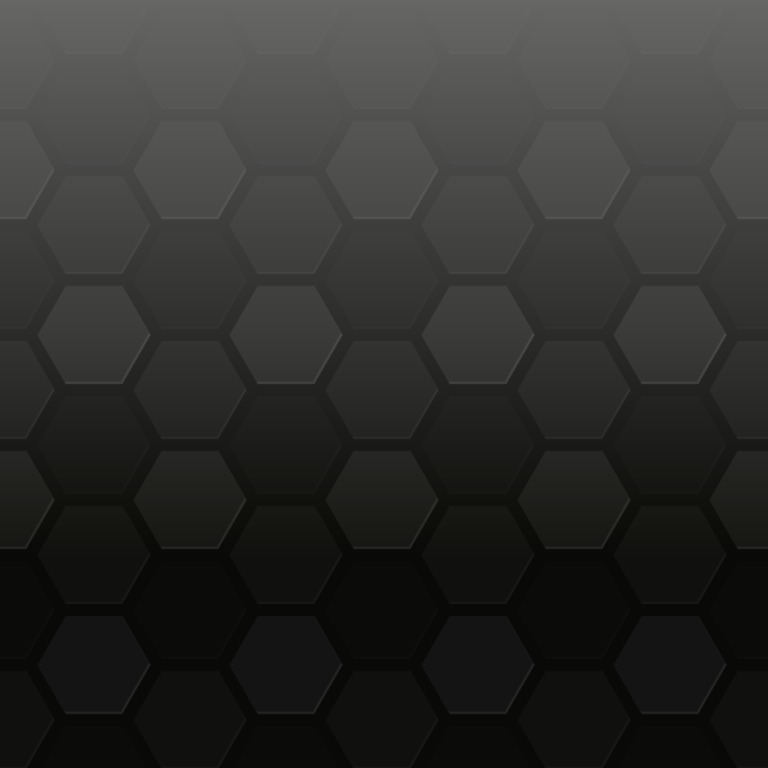
Reproduce this pattern procedurally as a Shadertoy shader.

```glsl
// Dark honeycomb of bevelled hexagons in three tones, fading into grey haze at the top.

const vec2 PITCH = vec2(0.125, 0.1432);     // column and row spacing
const vec2 ANCHOR = vec2(0.2474, 0.2214);   // centre of one light cell, from the top left
const float APOTHEM = 0.0638;               // centre to flat side of a cell
const vec2 BEVEL_SHIFT = vec2(-0.0020, -0.0029);
const vec3 FLOOR_COLOR = vec3(0.034, 0.034, 0.031);
const float HAZE = 0.366;                   // brightness added at the top edge
const float HAZE_END = 0.729;               // depth where the haze runs out
const float HAZE_CURVE = 1.12;
const vec3 FACE_LIFT = vec3(0.048, 0.010, 0.029);  // light, dark, middle
const vec3 RIM_LIFT = vec3(0.060, 0.012, 0.030);
const float WARM_TINT = 0.008;

// Signed distance to a hexagon with flat top and bottom.
float hexDistance(vec2 p) {
    p = abs(p);
    return max(p.y, dot(p, vec2(0.8660254, 0.5))) - APOTHEM;
}

// Nearest cell: local position in xy, tone index (0 to 2) in z.
vec3 honeycomb(vec2 p) {
    vec2 period = vec2(2.0 * PITCH.x, PITCH.y);
    vec2 shifted = p - vec2(PITCH.x, 0.5 * PITCH.y);
    vec2 evenId = floor(p / period + 0.5);
    vec2 oddId = floor(shifted / period + 0.5);
    vec2 evenPos = p - evenId * period;
    vec2 oddPos = shifted - oddId * period;
    return hexDistance(evenPos) < hexDistance(oddPos)
        ? vec3(evenPos, mod(evenId.y, 3.0))
        : vec3(oddPos, mod(oddId.y + 2.0, 3.0));
}

float pickTone(vec3 tones, float index) {
    return index < 0.5 ? tones.x : (index < 1.5 ? tones.y : tones.z);
}

void mainImage(out vec4 fragColor, in vec2 fragCoord) {
    float pixel = 1.0 / iResolution.y;
    vec2 p = fragCoord * pixel;
    p.y = 1.0 - p.y;                        // depth below the top edge

    // Background gradient
    float haze = pow(clamp(1.0 - p.y / HAZE_END, 0.0, 1.0), HAZE_CURVE);
    vec3 color = FLOOR_COLOR + HAZE * haze;

    // Cell coverage, and the lit strip along the lower right sides
    vec3 cell = honeycomb(p - ANCHOR);
    float face = smoothstep(pixel, -pixel, hexDistance(cell.xy));
    float rim = face * smoothstep(-pixel, pixel, hexDistance(cell.xy - BEVEL_SHIFT));

    // Contrast fades into the haze and peaks around mid height
    float fade = clamp(p.y / 0.42, 0.0, 1.0);
    float contrast = fade * mix(1.3, 0.95, smoothstep(0.5, 0.8, p.y));
    color += face * contrast * pickTone(FACE_LIFT, cell.z);
    color += rim * fade * pickTone(RIM_LIFT, cell.z);

    // Slight warmth where the haze ends
    float warmth = smoothstep(0.5, 0.66, p.y) * smoothstep(0.76, 0.68, p.y);
    color.b -= WARM_TINT * warmth;

    fragColor = vec4(color, 1.0);
}
```
